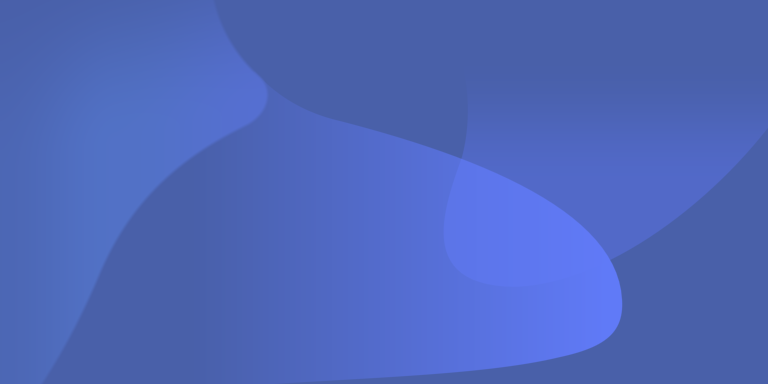
A Shadertoy shader for this background:

```glsl
struct Path {
    vec2 pos;      // sample point
    vec2 pen;      // end of the outline so far
    float dist2;   // squared distance to the outline
    float side;    // -1 inside, +1 outside
};

Path startPath(vec2 pos, vec2 pen) {
    return Path(pos, pen, 1e5, 1.0);
}

void lineTo(inout Path path, vec2 end) {
    vec2 edge = end - path.pen;
    vec2 rel = path.pos - path.pen;
    vec2 gap = rel - edge * clamp(dot(rel, edge) / dot(edge, edge), 0.0, 1.0);
    path.dist2 = min(path.dist2, dot(gap, gap));

    // Even-odd crossing test
    bool spans = (path.pen.y > path.pos.y) != (end.y > path.pos.y);
    if (spans && rel.x < edge.x * rel.y / edge.y) path.side = -path.side;
    path.pen = end;
}

void curveTo(inout Path path, vec2 b, vec2 c, vec2 d) {
    const int STEPS = 28;
    vec2 a = path.pen;
    for (int i = 1; i <= STEPS; i++) {
        float t = float(i) / float(STEPS);
        float s = 1.0 - t;
        lineTo(path, s*s*s*a + 3.0*s*s*t*b + 3.0*s*t*t*c + t*t*t*d);
    }
}

float coverage(Path path, float blur) {
    return 1.0 - smoothstep(-blur, blur, path.side * sqrt(path.dist2));
}

float leftWave(vec2 pos, float blur) {
    Path path = startPath(pos, vec2(0.557, 1.0));
    curveTo(path, vec2(0.576, 0.917), vec2(0.620, 0.849), vec2(0.677, 0.799));
    curveTo(path, vec2(0.714, 0.763), vec2(0.698, 0.701), vec2(0.638, 0.672));
    curveTo(path, vec2(0.456, 0.583), vec2(0.333, 0.466), vec2(0.255, 0.276));
    curveTo(path, vec2(0.214, 0.180), vec2(0.167, 0.089), vec2(0.109, 0.0));
    lineTo(path, vec2(0.05, -0.1));
    lineTo(path, vec2(-0.2, -0.1));
    lineTo(path, vec2(-0.2, 1.1));
    lineTo(path, vec2(0.54, 1.1));
    lineTo(path, vec2(0.557, 1.0));
    return coverage(path, blur);
}

float centreBlob(vec2 pos, float blur) {
    Path path = startPath(pos, vec2(0.664, 0.813));
    curveTo(path, vec2(0.716, 0.755), vec2(0.786, 0.708), vec2(0.885, 0.685));
    curveTo(path, vec2(1.250, 0.591), vec2(1.609, 0.448), vec2(1.620, 0.219));
    curveTo(path, vec2(1.625, 0.135), vec2(1.578, 0.096), vec2(1.458, 0.070));
    curveTo(path, vec2(1.276, 0.026), vec2(0.990, 0.018), vec2(0.716, 0.0));
    lineTo(path, vec2(0.26, -0.1));
    lineTo(path, vec2(0.39, 0.81));
    lineTo(path, vec2(0.664, 0.813));
    return coverage(path, blur);
}

float rightBowl(vec2 pos, float blur) {
    Path path = startPath(pos, vec2(1.185, 0.896));
    curveTo(path, vec2(1.224, 0.792), vec2(1.227, 0.682), vec2(1.203, 0.591));
    curveTo(path, vec2(1.159, 0.466), vec2(1.076, 0.255), vec2(1.341, 0.253));
    curveTo(path, vec2(1.563, 0.260), vec2(1.828, 0.448), vec2(2.0, 0.667));
    lineTo(path, vec2(2.1, 0.82));
    lineTo(path, vec2(2.1, 0.95));
    lineTo(path, vec2(1.185, 0.896));
    return coverage(path, blur);
}

void mainImage(out vec4 fragColor, in vec2 fragCoord) {
    vec2 pos = fragCoord / iResolution.xy * vec2(2.0, 1.0);
    float pixel = 1.0 / iResolution.y;
    vec3 navy = vec3(0.285, 0.375, 0.663);
    vec3 color = navy;

    // Bowl fading in from the top
    float bowl = rightBowl(pos, 0.8 * pixel);
    float bowlFade = 1.0 - smoothstep(0.52, 0.85, pos.y);
    color = mix(color, vec3(0.320, 0.412, 0.785), bowl * bowlFade);

    // Blob brightening to the right, lighter where it crosses the bowl
    float glow = clamp((pos.x - 0.5) / 1.08, 0.0, 1.0);
    vec3 blobColor = mix(navy, vec3(0.376, 0.478, 0.97), glow);
    blobColor = mix(blobColor, vec3(0.378, 0.476, 0.965), 0.5 * bowl);
    color = mix(color, blobColor, centreBlob(pos, 0.8 * pixel));

    // Soft wave shaded at the left and top
    vec3 waveColor = mix(vec3(0.320, 0.445, 0.775), vec3(0.335, 0.435, 0.82),
                         smoothstep(0.3, 0.7, pos.x));
    float light = mix(0.4, 1.0, smoothstep(0.0, 0.3, pos.x))
                * (1.0 - smoothstep(0.55, 1.05, pos.y - 0.25 * pos.x));
    color = mix(color, mix(navy, waveColor, light), leftWave(pos, max(0.006, pixel)));

    fragColor = vec4(color, 1.0);
}
```
